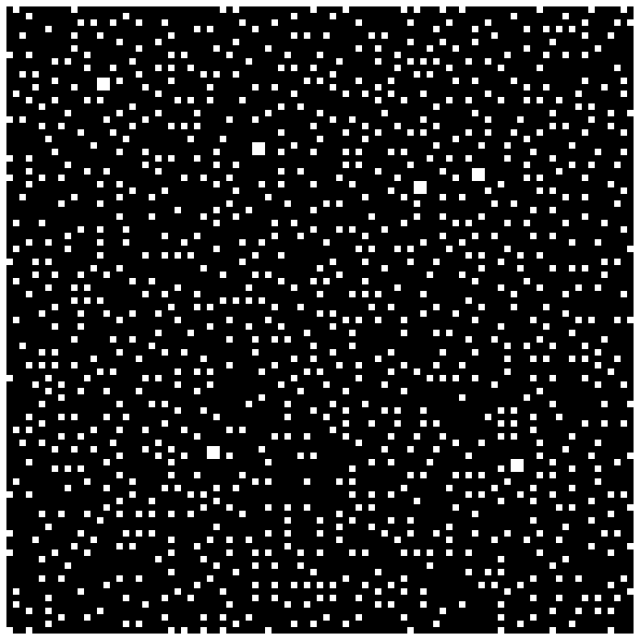
A Shadertoy shader for this texture:

```glsl
// White square dots on black inside a thin white frame, all on one square grid.
// A cell is lit when its random rank beats all eight neighbours, so dots never
// touch; a few larger 2x2 blocks are scattered on top with a clear margin.

const int   GRID = 99;           // cells along each side of the canvas
const int   FRAME = 1;           // frame width in cells
const int   BLOCK_COUNT = 6;     // number of large blocks
const int   BLOCK_SIZE = 2;      // block side in cells
const int   BLOCK_MARGIN = 3;    // closest distance of a block to the canvas edge
const uint  RANK_SEED = 17u;
const uint  BLOCK_SEED = 91u;
const vec3  INK = vec3(0.0);
const vec3  PAPER = vec3(1.0);

// Integer mixing hash of one value
uint scramble(uint x) {
    x ^= x >> 16;
    x *= 0x7feb352du;
    x ^= x >> 15;
    x *= 0x846ca68bu;
    x ^= x >> 16;
    return x;
}

// Random rank of a grid cell
uint cellRank(ivec2 cell) {
    return scramble(uint(cell.x + 256) + scramble(uint(cell.y + 256) + RANK_SEED));
}

// Lower left cell of a large block
ivec2 blockCorner(int index) {
    uint r = scramble(uint(index) + BLOCK_SEED);
    uint span = uint(GRID - 2 * BLOCK_MARGIN - BLOCK_SIZE + 1);
    return BLOCK_MARGIN + ivec2(int(r % span), int(scramble(r) % span));
}

bool inside(ivec2 cell, int low, int high) {
    return all(greaterThanEqual(cell, ivec2(low))) && all(lessThan(cell, ivec2(high)));
}

// True when no neighbour outranks the cell
bool isDot(ivec2 cell) {
    uint rank = cellRank(cell);
    for (int y = -1; y <= 1; y++) {
        for (int x = -1; x <= 1; x++) {
            if (cellRank(cell + ivec2(x, y)) > rank) return false;
        }
    }
    return true;
}

// 1 for a lit cell, 0 for a dark one
float cellLight(ivec2 cell) {
    if (!inside(cell, FRAME, GRID - FRAME)) return 1.0;

    // Large blocks, each with a dark ring one cell wide
    bool nearBlock = false;
    for (int i = 0; i < BLOCK_COUNT; i++) {
        ivec2 offset = cell - blockCorner(i);
        if (inside(offset, 0, BLOCK_SIZE)) return 1.0;
        nearBlock = nearBlock || inside(offset, -1, BLOCK_SIZE + 1);
    }
    return !nearBlock && isDot(cell) ? 1.0 : 0.0;
}

void mainImage(out vec4 fragColor, in vec2 fragCoord) {
    float pixelWidth = float(GRID) / iResolution.y;
    vec2 position = fragCoord * pixelWidth;

    // Cells under the pixel and the share of it lying in the next cell
    vec2 base = floor(position - 0.5 * pixelWidth);
    vec2 share = clamp((position + 0.5 * pixelWidth - base - 1.0) / pixelWidth, 0.0, 1.0);
    ivec2 cell = ivec2(base);

    // Exact area coverage smooths the square edges
    float lower = mix(cellLight(cell), cellLight(cell + ivec2(1, 0)), share.x);
    float upper = mix(cellLight(cell + ivec2(0, 1)), cellLight(cell + ivec2(1, 1)), share.x);
    float light = mix(lower, upper, share.y);

    fragColor = vec4(mix(INK, PAPER, light), 1.0);
}
```
